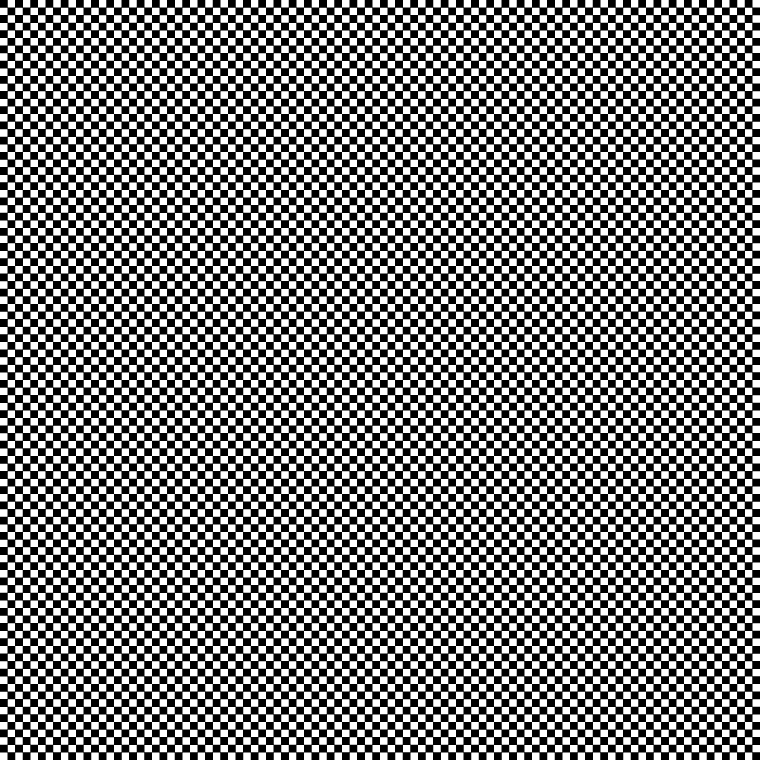
Write a WebGL 2 fragment shader that draws this pattern.

```glsl
#version 300 es
precision highp float;
// A fine black and white checkerboard of square cells, laid from the top left,
// above a narrow white margin. Each pixel is supersampled on a small grid, so
// edges are crisp, with a few even grey steps that drift over the board.

#define CELLS 100.0       // cells across and down
#define INK_SPREAD 0.015  // growth of each dark cell edge, in cells
#define FIRST_DARK 0.0    // 0: top left cell is dark, 1: it is light
#define SAMPLES 4         // samples per axis in each pixel
#define INK vec3(0.0)
#define PAPER vec3(1.0)

uniform vec2 u_resolution;
out vec4 fragColor;

// Per axis, 1 inside the widened bands that begin at every even cell.
vec2 insideBand(vec2 p) {
  float bandWidth = 1.0 + 2.0 * INK_SPREAD;
  return 1.0 - step(bandWidth, mod(p + INK_SPREAD, 2.0));
}

void main() {
  // Cell coordinates, measured from the top left corner.
  float pixel = CELLS / u_resolution.x;
  vec2 fromTopLeft = vec2(gl_FragCoord.x, u_resolution.y - gl_FragCoord.y);
  vec2 center = fromTopLeft * pixel;

  // Share of the pixel in even and odd bands; the board ends at its last row.
  vec2 even = vec2(0.0);
  vec2 odd = vec2(0.0);
  for (int i = 0; i < SAMPLES; i++) {
    float offset = (float(i) + 0.5) / float(SAMPLES) - 0.5;
    vec2 cell = center + offset * pixel;
    vec2 onBoard = vec2(1.0, step(cell.y, CELLS));
    cell.x += FIRST_DARK;
    even += insideBand(cell) * onBoard;
    odd += insideBand(cell - 1.0) * onBoard;
  }
  even /= float(SAMPLES);
  odd /= float(SAMPLES);

  // Dark cells lie where both bands are even or both are odd.
  float ink = min(even.x * even.y + odd.x * odd.y, 1.0);
  fragColor = vec4(mix(PAPER, INK, ink), 1.0);
}
```
